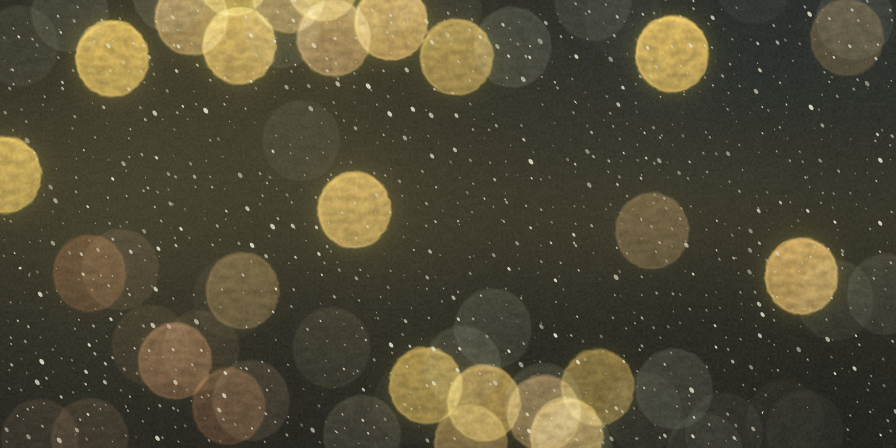
Write a WebGL 1 fragment shader that draws this background.

```glsl
precision highp float;
uniform vec2 u_resolution;

#define DISC_RADIUS 0.086
#define EDGE_SOFTNESS 0.004
#define FAINT_COUNT 34
#define SPECK_SHARE 0.62
#define GRAIN 0.035
#define SHADOW vec3(0.150, 0.150, 0.130)
#define OLIVE vec3(0.275, 0.260, 0.190)
#define COOL vec3(0.185, 0.205, 0.200)
#define GOLD vec3(0.78, 0.62, 0.24)
#define ROSE vec3(0.72, 0.53, 0.34)
#define EMBER vec3(0.72, 0.40, 0.20)
#define SNOW vec3(0.88, 0.86, 0.76)

vec2 hash2(vec2 p) {
  vec3 q = fract(p.xyx * vec3(0.1031, 0.1030, 0.0973));
  q += dot(q, q.yzx + 33.33);
  return fract((q.xx + q.yz) * q.zy);
}

float gradientDot(vec2 cell, vec2 offset) {
  float angle = 6.2832 * hash2(cell).x;
  return dot(vec2(cos(angle), sin(angle)), offset);
}

float gradientNoise(vec2 p) {
  vec2 i = floor(p), f = fract(p);
  vec2 u = f * f * f * (f * (f * 6.0 - 15.0) + 10.0);
  vec2 e = vec2(1.0, 0.0);
  return mix(mix(gradientDot(i, f), gradientDot(i + e, f - e), u.x),
             mix(gradientDot(i + e.yx, f - e.yx), gradientDot(i + 1.0, f - 1.0), u.x), u.y);
}

vec3 screenBlend(vec3 base, vec3 light) {
  return 1.0 - (1.0 - base) * (1.0 - clamp(light, 0.0, 1.0));
}

// Out-of-focus light: mottled body, shifted thin rim, greenish halo
vec3 discLight(vec2 q, float radius, vec3 tint, float strength, float mottle) {
  float soft = max(EDGE_SOFTNESS, 0.7 / u_resolution.y);
  float d = length(q * vec2(1.05, 1.0)) + 0.004 * mottle - radius;
  float body = 1.0 - smoothstep(-soft, soft, d);
  float rimOffset = (length(q - vec2(0.003, -0.003)) - radius * 0.94) / 0.004;
  float rim = body * exp(-rimOffset * rimOffset);
  float halo = (1.0 - body) * exp(-max(d, 0.0) / 0.018);
  float shade = 0.92 + 0.10 * q.y / radius + 0.22 * mottle;
  return strength * (tint * (body * shade + 0.14 * rim)
                     + strength * halo * vec3(0.13, 0.12, 0.02));
}

// Wavering row of discs; every second one is dimmed
vec3 addRow(vec3 color, vec2 p, vec2 start, vec2 stride, vec2 wobble,
            int count, vec3 tint, float strength, float dimming, float mottle) {
  for (int i = 0; i < 8; i++) {
    if (i >= count) break;
    float n = float(i);
    vec2 centre = start + stride * n + wobble * vec2(sin(2.4 * n), cos(3.7 * n));
    vec3 hue = mix(tint, ROSE, 0.8 * fract(n * 0.618));
    float power = strength * (1.0 - dimming * mod(n, 2.0));
    color = screenBlend(color, discLight(p - centre, DISC_RADIUS, hue, power, mottle));
  }
  return color;
}

vec3 addFaintDiscs(vec3 color, vec2 p, float aspect, float mottle) {
  for (int i = 0; i < FAINT_COUNT; i++) {
    float n = float(i);
    vec2 h = hash2(vec2(n + 1.0, 7.0));
    float side = h.y * 2.0 - 1.0;
    float y = 0.5 + 0.54 * sign(side) * sqrt(abs(side));
    vec2 centre = vec2(aspect * fract(n * 0.618 + 0.1), y);
    float warmth = (1.0 - smoothstep(0.3, 1.2, centre.x)) * step(y, 0.5);
    vec3 tint = mix(vec3(0.68, 0.70, 0.58), EMBER, 0.6 * warmth);
    float strength = mix(0.04, 0.17, h.x);
    color = screenBlend(color, discLight(p - centre, DISC_RADIUS * 1.05, tint, strength, mottle));
  }
  return color;
}

// One small oval fleck in some of the cells
float specks(vec2 p, float cellSize, float maxRadius, float share) {
  vec2 cell = floor(p / cellSize);
  vec2 place = hash2(cell + 11.0);
  vec2 traits = hash2(cell + 57.0);
  vec2 q = p - (cell + 0.15 + 0.7 * place) * cellSize;
  float d = length(vec2(q.x + 0.4 * q.y, 0.8 * q.y));
  float radius = maxRadius * mix(0.35, 1.0, traits.y * traits.y);
  float soft = 0.6 / u_resolution.y;
  float mask = 1.0 - smoothstep(radius - soft, radius + soft, d);
  return mask * step(traits.x, share) * mix(0.45, 0.95, place.x);
}

void main() {
  vec2 p = gl_FragCoord.xy / u_resolution.y;
  float aspect = u_resolution.x / u_resolution.y;
  float cloud = gradientNoise(p * 2.5 + 4.0);
  float mottle = gradientNoise(p * vec2(34.0, 62.0)) + 0.5 * gradientNoise(p * 90.0);

  // Dim olive band, cool upper right, warm haze upper left
  float band = (p.y - 0.56) / 0.30;
  float haze = exp(-2.2 * dot(p - vec2(0.5, 0.95), p - vec2(0.5, 0.95)));
  vec3 color = mix(SHADOW, OLIVE, clamp(0.62 * exp(-band * band) + 0.2 * cloud, 0.0, 1.0));
  color = mix(color, COOL, 0.6 * smoothstep(0.8, 1.6, p.x) * smoothstep(0.45, 0.9, p.y));
  color += haze * vec3(0.075, 0.065, 0.035);

  // Lights: faint scatter, lower left embers, top rows, middle, right, bottom
  color = addFaintDiscs(color, p, aspect, mottle);
  color = addRow(color, p, vec2(0.20, 0.36), vec2(0.17, -0.14), vec2(0.03), 3, EMBER, 0.30, -0.5, mottle);
  color = addRow(color, p, vec2(0.52, 1.03), vec2(0.11, 0.0), vec2(0.02), 3, GOLD, 0.85, 0.2, mottle);
  color = addRow(color, p, vec2(0.25, 0.92), vec2(0.157, 0.0), vec2(0.03, -0.05), 6, GOLD, 0.94, 0.2, mottle);
  color = addRow(color, p, vec2(0.01, 0.47), vec2(0.45, 0.0), vec2(0.12, 0.14), 5, GOLD, 0.90, 0.6, mottle);
  color = addRow(color, p, vec2(1.50, 0.90), vec2(0.37, 0.0), vec2(0.03, -0.02), 2, GOLD, 0.98, 0.72, mottle);
  color = addRow(color, p, vec2(0.95, 0.07), vec2(0.08, 0.0), vec2(0.03, 0.07), 6, GOLD, 0.72, 0.25, mottle);

  // Drifting flecks and film grain
  float density = SPECK_SHARE + 0.35 * cloud;
  float flecks = max(specks(p, 0.052, 0.0050, density),
                     0.7 * specks(p + 3.7, 0.037, 0.0030, density));
  color = mix(color, SNOW, flecks);
  color += GRAIN * (gradientNoise(p * 170.0) + 0.4 * mottle);
  gl_FragColor = vec4(clamp(color, 0.0, 1.0), 1.0);
}
```
